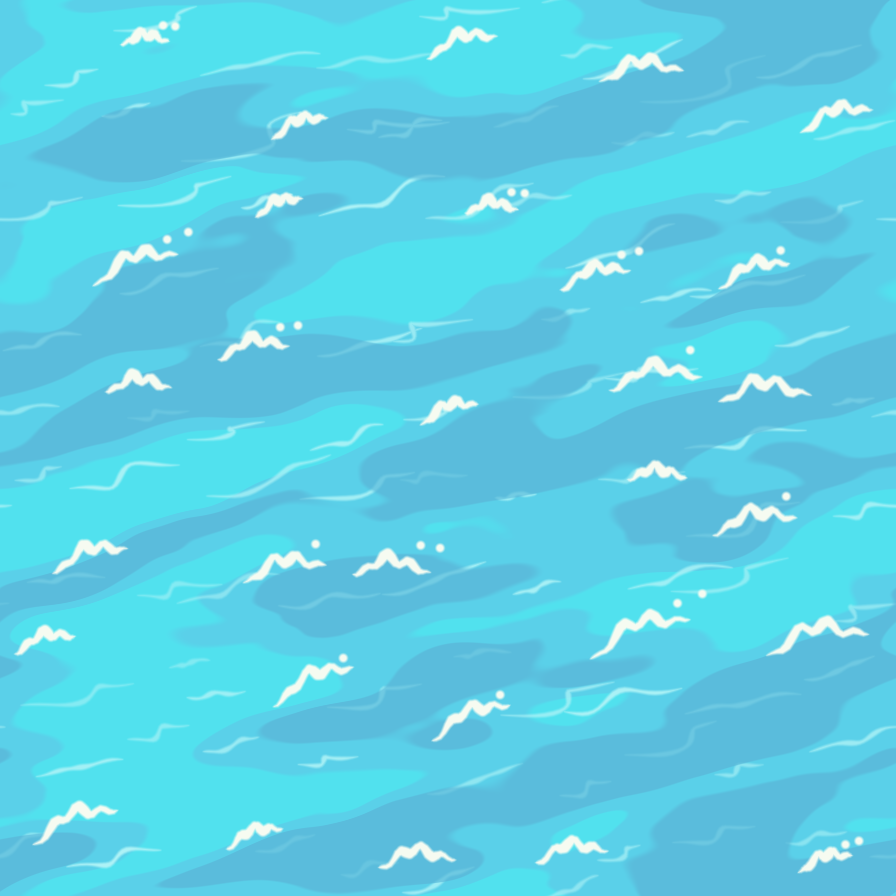
This texture is drawn by a Shadertoy shader. Its source:

```glsl
// Stylised sea surface: slanted patches of three flat blues, cut from wrapped
// gradient noise, under thin pale ripple lines and cream wave crests with spray.
// Strokes are short tapered curves scattered on jittered grids that wrap.

#define DARK_LEVEL -0.12
#define LIGHT_LEVEL 0.16
#define TONE_SOFTNESS 0.022
#define EDGE 0.0021
#define RIPPLE_GRID vec2(9.0, 10.0)
#define RIPPLE_WIDTH 0.0031
#define CREST_GRID vec2(5.0, 6.0)
#define CREST_WIDTH 0.0062
#define SPRAY_RADIUS 0.0046
#define CREST_SHADE 0.34

const float PI = 3.14159;
const vec3 DEEP_BLUE = vec3(0.352, 0.738, 0.862);
const vec3 MID_BLUE = vec3(0.352, 0.816, 0.914);
const vec3 BRIGHT_CYAN = vec3(0.318, 0.884, 0.935);
const vec3 RIPPLE_PALE = vec3(0.68, 0.95, 0.965);
const vec3 FOAM_CREAM = vec3(0.965, 0.985, 0.945);

float hash(vec2 p) {
    return fract(sin(dot(p, vec2(127.1, 311.7))) * 43758.5453);
}

vec4 hash4(vec2 p) {
    return vec4(hash(p), hash(p + 17.3), hash(p + 41.9), hash(p + 73.7));
}

// Gradient noise; grid holds columns, rows and the rows climbed per width
float noise(vec2 uv, vec3 grid, float seed) {
    vec2 p = vec2(grid.x * uv.x, grid.y * uv.y - grid.z * uv.x);
    vec2 base = floor(p), f = p - base;
    vec2 blend = f * f * (3.0 - 2.0 * f);
    float sum = 0.0;
    for (int k = 0; k < 4; k++) {
        vec2 corner = vec2(k & 1, k >> 1);
        vec2 id = base + corner;
        float turn = floor(id.x / grid.x);
        id = vec2(id.x - turn * grid.x, mod(id.y + turn * grid.z, grid.y));
        float angle = 2.0 * PI * hash(id + seed);
        vec2 weight = mix(1.0 - blend, blend, corner);
        sum += weight.x * weight.y * dot(vec2(cos(angle), sin(angle)), f - corner);
    }
    return sum;
}

// Slanted swell with wispy, slightly wavy borders
float swell(vec2 uv) {
    vec2 p = uv;
    p.x += 0.07 * noise(uv, vec3(5.0, 18.0, 2.0), 3.1);
    p.y += 0.02 * noise(uv, vec3(9.0, 13.0, 1.0), 8.7);
    return noise(p, vec3(3.0, 11.0, 3.0), 1.3)
         + 0.40 * noise(p, vec3(6.0, 21.0, 4.0), 5.9)
         + 0.12 * noise(p, vec3(14.0, 36.0, 4.0), 11.2);
}

// Point of a stroke at t in -1..1: a bumpy crest or a kinked, folding ripple
vec2 strokePoint(float t, vec4 r, bool crest) {
    if (crest) {
        float size = mix(0.026, 0.058, r.x);
        float rise = 0.55 * smoothstep(-1.0, -0.1, t) - 0.2 * smoothstep(0.0, 1.0, t);
        float bumps = 0.12 * (1.0 - t * t) * sin(11.0 * t + 6.3 * r.z);
        return size * vec2(t, rise + bumps + mix(-0.15, 0.35, r.y) * t - 0.3);
    }
    float size = mix(0.022, 0.07, r.x);
    float bend = t - 0.6 * (r.w - 0.5);
    float fold = 0.04 + 0.44 * r.z * r.z * r.z;
    float lift = mix(0.04, 0.2, r.y) * tanh(4.0 * bend) + 0.05 * sin(5.0 * t + 9.0 * r.z);
    return size * vec2(t - fold * sin(PI * bend), mix(0.02, 0.22, r.w) * t + lift);
}

// Signed distance to the tapered outline of a stroke
float strokeDistance(vec2 q, vec4 r, bool crest, float halfWidth) {
    float d = 1.0;
    vec2 a = strokePoint(-1.0, r, crest);
    for (int i = 1; i <= 20; i++) {
        float t = -1.0 + 0.1 * float(i);
        vec2 b = strokePoint(t, r, crest), ab = b - a;
        float h = clamp(dot(q - a, ab) / dot(ab, ab), 0.0, 1.0);
        float s = t - 0.1 * (1.0 - h);
        float w = halfWidth * pow(max(1.0 - s * s, 0.0), 0.6);
        w *= 0.82 + 0.18 * sin(9.0 * s + 20.0 * r.w);
        d = min(d, length(q - a - ab * h) - w);
        a = b;
    }
    return d;
}

float cover(float d) {
    return smoothstep(EDGE, -EDGE, d);
}

void mainImage(out vec4 fragColor, in vec2 fragCoord) {
    vec2 uv = fragCoord / iResolution.xy;
    float level = swell(uv), foam = 0.0, ripple = 0.0;

    for (int k = 0; k < 9; k++) {
        vec2 offset = vec2(k % 3, k / 3) - 1.0;

        // Crests with spray; water is lit above and shaded below each one
        vec2 cell = floor(uv * CREST_GRID) + offset;
        vec2 id = mod(cell, CREST_GRID);
        vec4 r = hash4(id + 2.7);
        vec2 jitter = 0.7 * (vec2(hash(id + 91.3), hash(id + 57.1)) - 0.5);
        vec2 q = uv - (cell + 0.5 + jitter) / CREST_GRID;
        float across = (q.y - 0.25 * q.x) / 0.035;
        level += CREST_SHADE * across * exp(-across * across - q.x * q.x / 0.008);
        if (abs(q.x) < 0.11 && abs(q.y) < 0.08) {
            foam = max(foam, cover(strokeDistance(q, r, true, CREST_WIDTH)));
            for (int j = 0; j < 2; j++) {
                float n = float(j), size = mix(0.026, 0.058, r.x);
                vec2 drop = size * vec2(0.75 + 0.5 * n, 0.6 + 0.35 * n * (r.y - 0.2));
                float shown = step(0.55 + 0.15 * n, r.w);
                foam = max(foam, shown * cover(length(q - drop) - SPRAY_RADIUS));
            }
        }

        // Ripple lines of varied strength
        cell = floor(uv * RIPPLE_GRID) + offset;
        id = mod(cell, RIPPLE_GRID);
        r = hash4(id + 31.4);
        jitter = 0.8 * (vec2(hash(id + 12.9), hash(id + 66.5)) - 0.5);
        q = uv - (cell + 0.5 + jitter) / RIPPLE_GRID;
        if (abs(q.x) < 0.1 && abs(q.y) < 0.05) {
            float strength = mix(0.5, 1.0, hash(id + 84.2));
            ripple = max(ripple, strength * cover(strokeDistance(q, r, false, RIPPLE_WIDTH)));
        }
    }

    // Flat tones, then strokes; ripples fade over the deep patches
    float deep = smoothstep(TONE_SOFTNESS, -TONE_SOFTNESS, level - DARK_LEVEL);
    float bright = smoothstep(-TONE_SOFTNESS, TONE_SOFTNESS, level - LIGHT_LEVEL);
    vec3 color = mix(mix(MID_BLUE, DEEP_BLUE, deep), BRIGHT_CYAN, bright);
    color = mix(color, RIPPLE_PALE, ripple * (1.0 - 0.7 * deep));
    fragColor = vec4(mix(color, FOAM_CREAM, foam), 1.0);
}
```
